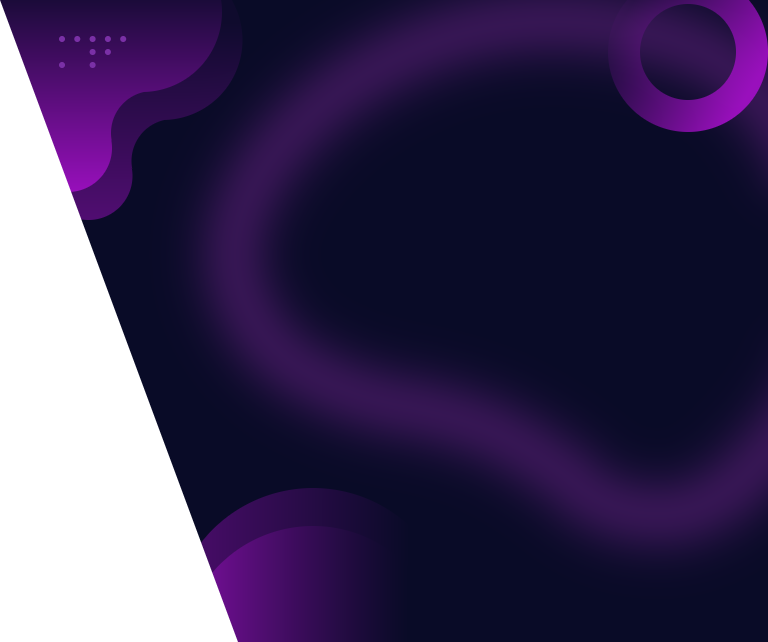
Reproduce this background procedurally as a WebGL 2 fragment shader.

```glsl
#version 300 es
precision highp float;

uniform vec2 u_resolution;
out vec4 fragColor;

const vec2 CANVAS = vec2(7.68, 6.42);
const vec3 NAVY = vec3(0.035, 0.042, 0.152);
const vec3 PLUM = vec3(0.21, 0.085, 0.325);
const vec3 VIOLET = vec3(0.62, 0.06, 0.76);
const vec3 LILAC = vec3(0.48, 0.19, 0.65);

// Control points of the glowing loop, a quadratic B-spline
const int LOOP_COUNT = 15;
const vec2 LOOP[LOOP_COUNT] = vec2[](
    vec2(8.40, 4.12), vec2(7.60, 5.62), vec2(6.50, 6.15), vec2(5.00, 6.24),
    vec2(3.60, 5.72), vec2(2.62, 4.82), vec2(2.26, 3.87), vec2(2.62, 2.97),
    vec2(3.45, 2.47), vec2(4.65, 2.24), vec2(5.40, 1.87), vec2(6.15, 1.27),
    vec2(7.10, 1.30), vec2(8.00, 2.22), vec2(8.40, 3.12));

float circle(vec2 p, vec2 center, float radius) {
    return length(p - center) - radius;
}

float coverage(float dist, float pixel) {
    return clamp(0.5 - dist / pixel, 0.0, 1.0);
}

float ramp(float from, float to, float x) {
    return clamp((x - from) / (to - from), 0.0, 1.0);
}

// Squared distance to the quadratic curve a + 2 d t + b t^2
float curvePoint(vec2 offset, vec2 d, vec2 b, float t) {
    t = clamp(t, 0.0, 1.0);
    vec2 q = offset + (2.0 * d + b * t) * t;
    return dot(q, q);
}

// Distance to a quadratic Bezier curve, by solving the cubic for t
float bezier(vec2 p, vec2 start, vec2 control, vec2 end) {
    vec2 d = control - start;
    vec2 b = start - 2.0 * control + end;
    vec2 offset = start - p;
    float k = 1.0 / dot(b, b);
    float kx = k * dot(d, b);
    float ky = k * (2.0 * dot(d, d) + dot(offset, b)) / 3.0;
    float kz = k * dot(offset, d);
    float m = ky - kx * kx;
    float q = kx * (2.0 * kx * kx - 3.0 * ky) + kz;
    float h = q * q + 4.0 * m * m * m;
    if (h >= 0.0) {
        vec2 x = (vec2(sqrt(h), -sqrt(h)) - q) * 0.5;
        vec2 root = sign(x) * pow(abs(x), vec2(1.0 / 3.0));
        return sqrt(curvePoint(offset, d, b, root.x + root.y - kx));
    }
    float z = sqrt(-m);
    float angle = acos(clamp(q / (2.0 * m * z), -1.0, 1.0)) / 3.0;
    float c = cos(angle);
    float s = sin(angle) * sqrt(3.0);
    return sqrt(min(curvePoint(offset, d, b, 2.0 * c * z - kx),
                    curvePoint(offset, d, b, -(s + c) * z - kx)));
}

float loopDistance(vec2 p) {
    float dist = 1e3;
    for (int i = 1; i < LOOP_COUNT - 1; i++) {
        vec2 start = 0.5 * (LOOP[i - 1] + LOOP[i]);
        vec2 end = 0.5 * (LOOP[i] + LOOP[i + 1]);
        dist = min(dist, bezier(p, start, LOOP[i], end));
    }
    return dist;
}

// Two round lobes joined by a concave fillet
float liquid(vec2 p) {
    float lobes = min(circle(p, vec2(1.42, 6.30), 0.80), circle(p, vec2(0.68, 4.94), 0.44));
    float web = max(p.x - 1.505, 5.015 - p.y);
    return min(lobes, max(web, -circle(p, vec2(1.53, 5.09), 0.42)));
}

// Dot grid whose rows are switched on by bit masks
float dotGrid(vec2 p, vec2 origin, vec2 spacing, float radius) {
    vec2 grid = (p - origin) / spacing;
    ivec2 cell = ivec2(floor(grid + 0.5));
    if (cell.x < 0 || cell.x > 4 || cell.y < 0 || cell.y > 2) return 1.0;
    int row = ivec3(31, 12, 5)[cell.y];
    if (((row >> cell.x) & 1) == 0) return 1.0;
    return length((grid - vec2(cell)) * spacing) - radius;
}

void main() {
    vec2 p = gl_FragCoord.xy / u_resolution * CANVAS;
    float pixel = CANVAS.y / u_resolution.y;

    // Soft glowing loop
    float glow = loopDistance(p) / 0.29;
    vec3 color = mix(NAVY, PLUM, exp(-0.5 * glow * glow));

    // Liquid corner, back layer then front layer
    float back = coverage(liquid(p - vec2(0.205, -0.28)), pixel);
    color = mix(color, VIOLET, back * mix(0.04, 0.48, ramp(6.2, 4.23, p.y)));
    float front = coverage(liquid(p), pixel);
    vec3 frontColor = mix(NAVY, VIOLET, mix(0.12, 0.95, ramp(6.42, 4.51, p.y)));
    color = mix(color, frontColor, front);
    float dots = dotGrid(p, vec2(0.62, 6.03), vec2(0.153, -0.13), 0.03);
    color = mix(color, LILAC, coverage(dots, pixel));

    // Lower discs fading to the right
    float fade = ramp(4.1, 2.1, p.x);
    color = mix(color, VIOLET, 0.39 * fade * coverage(circle(p, vec2(3.13, 0.12), 1.42), pixel));
    vec3 discColor = mix(NAVY, VIOLET, 0.68 * pow(fade, 1.2));
    color = mix(color, discColor, coverage(circle(p, vec2(3.13, -0.16), 1.32), pixel));

    // Ring lit from the lower right
    vec2 ringPos = p - vec2(6.88, 5.90);
    float ring = abs(length(ringPos) - 0.64) - 0.16;
    float light = clamp(0.5 + dot(ringPos, vec2(0.53, -0.32)), 0.05, 0.95);
    color = mix(color, VIOLET, light * coverage(ring, pixel));

    // Slanted white side
    float slant = dot(p - vec2(0.0, CANVAS.y), normalize(vec2(6.42, 2.38)));
    color = mix(color, vec3(1.0), coverage(slant, pixel));

    fragColor = vec4(color, 1.0);
}
```
